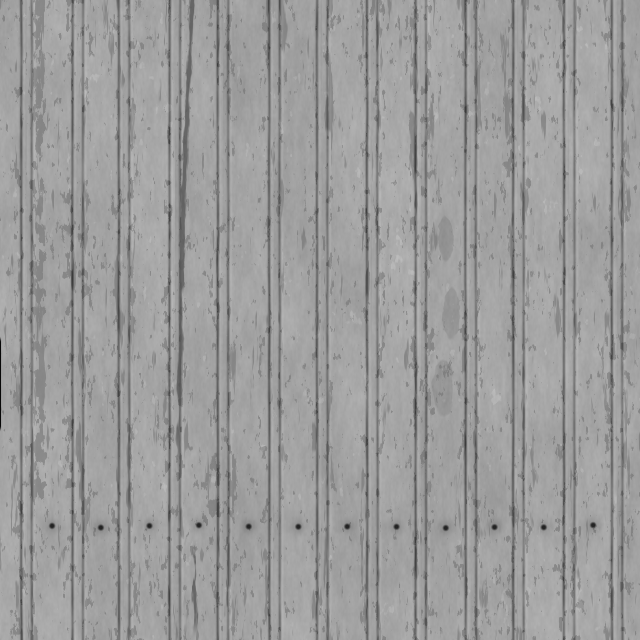
Give the GLSL for this texture, as a Shadertoy shader.

```glsl
// Weathered grey board wall: thirteen pairs of vertical grooves, a row of nails
// and worn paint. Grooves come from a jittered repeat; grain, flakes, streaks
// and scars come from stretched value noise, all in canvas units.

#define PITCH 0.0768        // spacing of the groove pairs
#define FIRST_PAIR 0.0425   // centre of the leftmost pair
#define HALF_GAP 0.0082     // half the distance between the lines of a pair
#define LINE_WIDTH 0.0021   // softness radius of a groove line
#define NAIL_HEIGHT 0.178
#define NAIL_RADIUS 0.0048
#define PAINT vec3(0.645)
#define WORN vec3(0.43)
#define NAIL_COLOR vec3(0.10)

float hash(vec2 p) {
    vec3 q = fract(vec3(p.xyx) * 0.1031);
    q += dot(q, q.yzx + 33.33);
    return fract((q.x + q.y) * q.z);
}

float noise(vec2 p) {
    vec2 i = floor(p), f = fract(p);
    f = f * f * (3.0 - 2.0 * f);
    return mix(mix(hash(i), hash(i + vec2(1, 0)), f.x),
               mix(hash(i + vec2(0, 1)), hash(i + vec2(1, 1)), f.x), f.y);
}

float fbm(vec2 p) {
    float sum = 0.0, amp = 0.5;
    for (int i = 0; i < 4; i++) {
        sum += amp * noise(p);
        p = p * 2.03 + 17.3;
        amp *= 0.5;
    }
    return sum / 0.9375;
}

float pairX(float i) {
    return FIRST_PAIR + i * PITCH + (hash(vec2(i + 20.0, 7.0)) - 0.5) * 0.005;
}

float grooveLine(float d) {
    return exp(-d * d / (LINE_WIDTH * LINE_WIDTH));
}

// Soft vertical span between two heights
float span(float y, float low, float high, float soft) {
    return smoothstep(low - soft, low + soft, y) * (1.0 - smoothstep(high - soft, high + soft, y));
}

void mainImage(out vec4 fragColor, in vec2 fragCoord) {
    vec2 uv = fragCoord / iResolution.xy;
    float aa = 1.0 / iResolution.y;

    // Nearest groove pair and the board this point lies on
    float pairId = round((uv.x - FIRST_PAIR) / PITCH);
    float d = uv.x - pairX(pairId);
    float board = d > 0.0 ? pairId : pairId - 1.0;
    float boardMid = 0.5 * (pairX(board) + pairX(board + 1.0));

    // Paint tone: board variation, broad stains and fine vertical grain
    float tone = (hash(vec2(board + 5.0, 3.0)) - 0.5) * 0.018;
    tone += (fbm(uv * vec2(14.0, 7.0) + board * 3.7) - 0.5) * 0.09;
    tone += (fbm(uv * vec2(160.0, 45.0)) - 0.5) * 0.06;
    tone += (noise(uv * vec2(330.0, 200.0)) - 0.5) * 0.02;
    vec3 color = PAINT + tone;

    // Darker rounded patches on one board
    for (int k = 0; k < 3; k++) {
        float n = float(k);
        vec2 p = uv - vec2(0.696 + 0.011 * sin(n * 1.7), 0.627 - 0.117 * n);
        p += (vec2(fbm(uv * 40.0), fbm(uv * 40.0 + 9.0)) - 0.5) * 0.012;
        float r = length(p / (vec2(0.012, 0.036) + vec2(0.004, 0.009) * n * 0.5));
        color -= 0.06 * (1.0 - smoothstep(0.9, 1.05, r));
    }

    // Flakes and streaks, denser beside grooves and on the second board
    float nearGroove = exp(-pow((abs(d) - 0.012) / 0.009, 2.0));
    float rough = 0.13 * nearGroove + 0.18 * (fbm(uv * vec2(18.0, 5.0) + 31.0) - 0.5);
    rough += 0.27 * exp(-pow((uv.x - 0.062) / 0.009, 2.0)) * span(uv.y, 0.2, 1.1, 0.03);
    float flakes = smoothstep(0.70, 0.82, fbm(uv * vec2(170.0, 70.0) + 5.0) + rough);
    float streaks = smoothstep(0.72, 0.84, fbm(uv * vec2(120.0, 16.0) + 80.0) + rough * 0.7);
    color = mix(color, WORN, 0.55 * max(flakes, streaks));

    // Pale chips
    float chips = smoothstep(0.76, 0.84, fbm(uv * vec2(75.0, 40.0) + 140.0));
    color += 0.05 * chips;

    // Groove pairs: dark lines, shaded strip between, lit lip on the right
    float wander = (noise(vec2(uv.y * 12.0, pairId * 5.0)) - 0.5) * 0.0008;
    float g = d + wander;
    float strip = 1.0 - smoothstep(HALF_GAP - 0.002, HALF_GAP, abs(g));
    float depth = 0.8 + 0.4 * noise(vec2(pairId * 9.0, uv.y * 30.0));
    color -= 0.015 * strip;
    color += 0.035 * (grooveLine(g + HALF_GAP - 0.0042) + grooveLine(g - HALF_GAP - 0.0042));
    color -= depth * (0.25 * grooveLine(g + HALF_GAP) + 0.19 * grooveLine(g - HALF_GAP));

    // Long curved scar, with a short one below it
    float rise = clamp((uv.y - 0.27) / 0.73, 0.0, 1.0);
    float ragged = fbm(uv * vec2(130.0, 28.0) + 60.0);
    float scarX = abs(uv.x - 0.280 - 0.021 * rise * rise);
    float scar = 1.0 - smoothstep(0.001, 0.005, scarX + (ragged - 0.45) * 0.010);
    scar *= span(uv.y, 0.29, 1.1, 0.05);
    float lower = 1.0 - smoothstep(0.001, 0.004, abs(uv.x - 0.305) + (ragged - 0.45) * 0.012);
    scar = max(scar, lower * span(uv.y, 0.02, 0.14, 0.02));
    color = mix(color, vec3(0.34), 0.8 * scar);

    // One nail per whole board, in a slightly uneven row
    vec2 nail = vec2(boardMid, NAIL_HEIGHT + (hash(vec2(board, 11.0)) - 0.5) * 0.006);
    float nailDist = length(uv - nail);
    float wholeBoard = step(-0.5, board) * step(board, 11.5);
    color -= 0.09 * wholeBoard * exp(-pow(nailDist / 0.011, 2.0));
    float head = 1.0 - smoothstep(NAIL_RADIUS - 0.0015 - aa, NAIL_RADIUS + aa, nailDist);
    color = mix(color, NAIL_COLOR, 0.92 * head * wholeBoard);

    // Dark gap at the left edge
    float gap = (1.0 - smoothstep(0.001, 0.001 + aa, uv.x)) * span(uv.y, 0.33, 0.47, 0.005);
    color = mix(color, vec3(0.03), gap);

    fragColor = vec4(clamp(color, 0.0, 1.0), 1.0);
}
```
